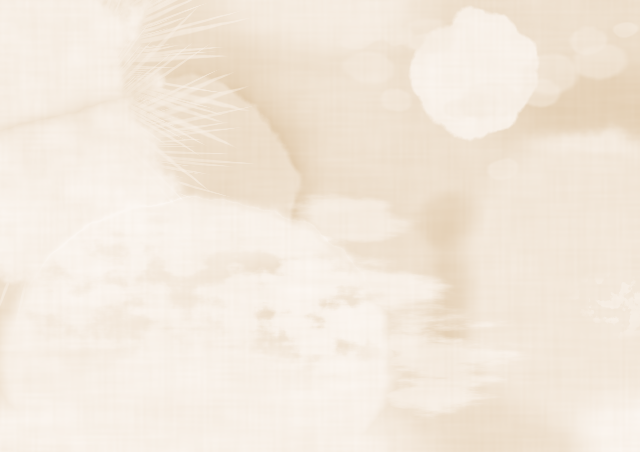
This texture is drawn by a WebGL 2 fragment shader. Its source:

```glsl
#version 300 es
precision highp float;

uniform vec2 u_resolution;
out vec4 fragColor;

float hash(vec2 p) {
    vec3 q = fract(vec3(p.xyx) * 0.1031);
    q += dot(q, q.yzx + 33.33);
    return fract((q.x + q.y) * q.z);
}

float noise(vec2 p) {
    vec2 i = floor(p), f = fract(p);
    f = f * f * (3.0 - 2.0 * f);
    return mix(mix(hash(i), hash(i + vec2(1, 0)), f.x),
               mix(hash(i + vec2(0, 1)), hash(i + vec2(1, 1)), f.x), f.y);
}

float fbm(vec2 p) {
    float sum = 0.0, amp = 0.5;
    for (int i = 0; i < 6; i++) {
        sum += amp * noise(p);
        p = mat2(1.6, 1.2, -1.2, 1.6) * p + 17.3;
        amp *= 0.5;
    }
    return sum;
}

// Signed distance, relative to the radii, of a round pool
float pool(vec2 p, vec2 center, vec2 radii) {
    return length((p - center) / radii) - 1.0;
}

float cover(float d, float softness) {
    return 1.0 - smoothstep(-softness, softness, d);
}

// Splash with a ragged core and thin tapering rays
float splash(vec2 p, vec2 center, float radius, float rough, float seed) {
    vec2 q = p - center;
    float r = length(q) / radius;
    float a = atan(q.y, q.x);
    float core = cover(r - 1.0 + rough * 1.5, 0.22);
    float rays = 0.0;
    for (int i = 0; i < 3; i++) {
        float cell = a * (11.0 + 5.0 * float(i)) + 0.4 * rough;
        float id = hash(vec2(floor(cell) + 60.0, seed + float(i)));
        float tip = 1.0 + 0.85 * id * id;
        float width = 0.36 * clamp((tip - r) * 1.6, 0.0, 1.0);
        float off = abs(fract(cell) - 0.5);
        rays = max(rays, (1.0 - smoothstep(width * 0.3, width + 0.02, off))
                         * smoothstep(0.0, 0.15, tip - r));
    }
    return max(core, 0.6 * rays * smoothstep(0.5, 0.9, r));
}

void main() {
    vec2 p = gl_FragCoord.xy / u_resolution.y;
    float cloud = fbm(p * 4.0 + 3.0) - 0.5;
    float grit = fbm(p * 17.0 + 40.0) - 0.5;
    float brush = fbm(p * vec2(9.0, 42.0) + 8.0) - 0.5;
    vec2 w = p + 0.07 * vec2(cloud, fbm(p * 5.0 + 71.0) - 0.5) + 0.025 * grit;

    // Paper tone: 0 is bare, 1 is deepest tan
    float tone = 0.47 + 0.3 * cloud + 0.08 * brush;
    tone = mix(tone, 0.29 + 0.15 * cloud, cover(pool(w, vec2(1.36, 0.36), vec2(0.36, 0.34)), 0.13));
    tone = mix(tone, 0.16, 0.8 * cover(pool(w, vec2(0.72, 1.02), vec2(0.24, 0.13)), 0.4));
    tone += 0.22 * cover(pool(w, vec2(1.34, 0.76), vec2(0.25, 0.09)), 0.6);

    // Dried tide line, crisp inside and bleeding outwards
    float tide = pool(w, vec2(0.43, 0.59), vec2(0.23, 0.225));
    float bleed = smoothstep(-0.05, 0.02, tide) * exp(-max(tide, 0.0) * 5.5);
    tone += bleed * (0.32 + 0.5 * grit) * smoothstep(0.24, 0.45, p.x);
    tone += 0.2 * cover(pool(w, vec2(0.99, 0.51), vec2(0.07, 0.06)), 0.4);
    tone += 0.3 * cover(pool(w, vec2(0.99, 0.31), vec2(0.05, 0.14)), 0.8);

    // Splashes in the upper left
    float bare = 0.11 + 0.18 * cloud + 0.1 * grit;
    tone = mix(tone, bare, 0.95 * splash(p, vec2(0.1, 0.86), 0.26, cloud + 0.5 * grit, 3.0));
    tone = mix(tone, bare + 0.03, 0.9 * splash(p, vec2(0.12, 0.67), 0.25, cloud + 0.5 * grit, 9.0));
    tone = mix(tone, bare, 0.9 * cover(pool(w, vec2(-0.02, 0.58), vec2(0.13, 0.15)), 0.3));
    float crease = abs(w.y - 0.71 - 0.28 * w.x);
    tone += 0.25 * exp(-crease * 60.0) * (1.0 - smoothstep(0.2, 0.4, p.x));

    // Large washed-out field with brushed tongues to the right
    float field = pool(w, vec2(0.44, 0.2), vec2(0.43, 0.36));
    float tongue = pool(w + vec2(0.0, 0.36 * (w.x - 0.7)), vec2(0.7, 0.42), vec2(0.28, 0.06));
    float wash = max(cover(field, 0.06), 0.85 * cover(tongue + brush, 0.3));
    wash = max(wash, cover(pool(w, vec2(0.35, -0.02), vec2(0.58, 0.2)), 0.25));
    wash = max(wash, 0.75 * cover(pool(w, vec2(0.96, 0.2), vec2(0.14, 0.08)) + 2.0 * brush, 0.35));
    wash = max(wash, 0.65 * cover(pool(w, vec2(0.78, 0.52), vec2(0.12, 0.045)) + brush, 0.3));
    float worn = smoothstep(-0.06, 0.22, grit + 0.6 * brush + 0.3 * cloud);
    float patches = cover(pool(w, vec2(0.69, 0.31), vec2(0.14, 0.1)), 0.7)
                  + 0.4 * cover(pool(w, vec2(0.3, 0.36), vec2(0.3, 0.13)), 0.6);
    tone = mix(tone, 0.09 + 0.15 * cloud + 0.1 * brush + 0.36 * worn * patches, 0.96 * wash);
    tone -= 0.12 * exp(-abs(field) * 110.0) * smoothstep(0.3, 0.5, p.y);

    // Scalloped bloom and pale drops in the upper right
    vec2 q = p - vec2(1.05, 0.84);
    float lobes = 0.06 * abs(sin(atan(q.y, q.x) * 4.5 + 4.0 * cloud));
    float bloom = length(q) / 0.137 - 0.96 - lobes + 0.35 * cloud + 0.25 * grit;
    tone = mix(tone, 0.1 + 0.2 * cloud + 0.04 * smoothstep(-0.3, 0.0, bloom), cover(bloom, 0.035));
    for (int i = 0; i < 16; i++) {
        float k = float(i);
        vec2 c = vec2(0.78 + 0.62 * hash(vec2(k, 5.0)), 0.6 + 0.36 * hash(vec2(k, 12.0)));
        vec2 size = (0.02 + 0.035 * hash(vec2(k, 23.0))) * vec2(1.25, 0.8);
        tone = mix(tone, 0.22, 0.5 * cover(pool(mix(p, w, 0.6), c, size), 0.16));
    }
    tone = mix(tone, 0.14, 0.7 * cover(pool(w, vec2(1.32, 0.675), vec2(0.14, 0.025)), 0.6));

    // Speckled patch and faded corner
    float speckle = smoothstep(-0.04, 0.1, fbm(p * 55.0) - 0.5);
    tone = mix(tone, 0.12, 0.7 * speckle * cover(pool(w, vec2(1.38, 0.32), vec2(0.09, 0.06)), 0.4));
    tone = mix(tone, 0.06, cover(pool(w, vec2(1.4, 0.03), vec2(0.12, 0.09)), 0.6));

    // Faint woven grain
    tone += 0.05 * (noise(p * vec2(12.0, 150.0)) + noise(p * vec2(150.0, 12.0)) - 1.0);
    tone += 0.07 * grit;
    fragColor = vec4(mix(vec3(0.985, 0.965, 0.945), vec3(0.87, 0.775, 0.65), clamp(tone, 0.0, 1.0)), 1.0);
}
```
